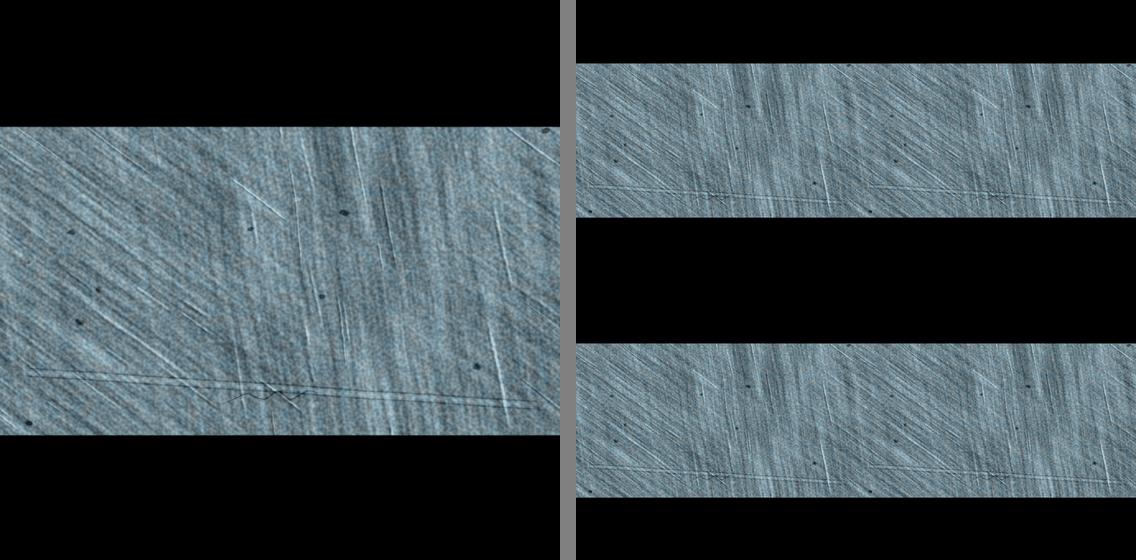
Left, the tile; right, the same tile 2 across and 2 down.
Give the GLSL for this texture, as a WebGL 1 fragment shader.

```glsl
precision highp float;
uniform vec2 u_resolution;

#define BAND_BOTTOM 0.2227
#define BAND_TOP 0.7734
#define STEEP_SHEAR 0.17
#define DIAGONAL_SHEAR 1.35
#define GRAIN_CELLS 170.0
#define GRAIN_STRENGTH 0.50
#define STEEP_STRENGTH 0.62
#define DIAGONAL_STRENGTH 0.55
#define SCRATCHES 44
#define PITS 16
#define SHADOW vec3(0.28, 0.35, 0.38)
#define LIGHT vec3(0.56, 0.66, 0.70)

const float TAU = 6.2831853;

vec2 hash2(vec2 p) {
  vec3 q = fract(p.xyx * vec3(0.1031, 0.1030, 0.0973));
  q += dot(q, q.yzx + 33.33);
  return fract((q.xx + q.yz) * q.zy);
}

float cornerValue(vec2 cell, vec2 offset, vec2 period, float seed) {
  vec2 wrapped = floor(mod(cell + 0.5, period));
  float angle = TAU * hash2(wrapped + seed * 17.0).x;
  return dot(vec2(cos(angle), sin(angle)), offset);
}

// Gradient noise that repeats after a whole number of cells
float noise(vec2 p, vec2 period, float seed) {
  vec2 i = floor(p), f = fract(p);
  vec2 w = f * f * f * (f * (f * 6.0 - 15.0) + 10.0);
  vec2 e = vec2(1.0, 0.0);
  float low = mix(cornerValue(i, f, period, seed),
                  cornerValue(i + e.xy, f - e.xy, period, seed), w.x);
  float high = mix(cornerValue(i + e.yx, f - e.yx, period, seed),
                   cornerValue(i + e.xx, f - e.xx, period, seed), w.x);
  return mix(low, high, w.y);
}

// Noise drawn out along a slanted direction, wrapping in x
float streaks(vec2 p, float shear, vec2 cells, float seed) {
  return noise(vec2(p.x + shear * p.y, p.y) * cells, cells, seed);
}

// Offset to a centre, taking the shorter way around in x
vec2 wrapOffset(vec2 p, vec2 centre) {
  vec2 d = p - centre;
  d.x = fract(d.x + 0.5) - 0.5;
  return d;
}

float stroke(float across, float halfWidth) {
  return 1.0 - smoothstep(0.0, halfWidth, abs(across));
}

float scratches(vec2 p, float pixel) {
  float sum = 0.0;
  for (int n = 0; n < SCRATCHES; n++) {
    float id = float(n);
    vec2 place = hash2(vec2(id, 3.7)), shape = hash2(vec2(id, 41.3));
    float diagonal = step(0.42, fract(id * 0.618));
    float x = mix(0.25 + 0.7 * place.x, 0.65 * place.x - 0.1, diagonal);
    vec2 d = wrapOffset(p, vec2(x, mix(BAND_BOTTOM, BAND_TOP, place.y)));
    float shear = mix(STEEP_SHEAR, DIAGONAL_SHEAR, diagonal) + 0.12 * (shape.x - 0.5);
    vec2 dir = normalize(vec2(-shear, 1.0));
    float across = dot(d, vec2(dir.y, -dir.x));
    float reach = mix(0.02, 0.13, shape.y * shape.y);
    float ends = 1.0 - smoothstep(0.5 * reach, reach, abs(dot(d, dir)));
    float width = max(mix(0.002, 0.0045, shape.x), 1.2 * pixel);
    float groove = stroke(across, width) - 0.6 * stroke(across + 1.3 * width, width);
    sum += groove * ends * mix(0.3, 0.75, place.x);
  }
  return sum;
}

float pits(vec2 p, float ragged) {
  float sum = 0.0;
  for (int n = 0; n < PITS; n++) {
    vec2 place = hash2(vec2(float(n), 77.1)), shape = hash2(vec2(float(n), 19.9));
    vec2 d = wrapOffset(p, vec2(place.x, mix(BAND_BOTTOM, BAND_TOP, place.y)));
    float r = length(d * vec2(0.8, 1.2)) + 0.012 * ragged;
    float size = mix(0.004, 0.010, shape.x);
    sum += (1.0 - smoothstep(0.2 * size, size, r)) * (shape.y < 0.7 ? -0.8 : 0.5);
  }
  return sum;
}

void main() {
  vec2 p = gl_FragCoord.xy / u_resolution;
  float pixel = 1.0 / min(u_resolution.x, u_resolution.y);
  float broad = noise(p * 7.0, vec2(7.0), 1.0);
  float ragged = noise(p * 75.0, vec2(75.0), 2.0);
  vec2 bent = p + vec2(0.006 * broad + 0.0012 * ragged, 0.0);

  // Brushed streaks: steep at centre right, diagonal at the left
  float side = 0.5 + 0.5 * cos(TAU * (p.x - 0.66));
  float steep = 0.75 * streaks(bent, STEEP_SHEAR, vec2(34.0, 2.0), 3.0)
              + 0.80 * streaks(bent, STEEP_SHEAR + 0.02, vec2(78.0, 4.0), 4.0)
              + 0.60 * streaks(bent, STEEP_SHEAR - 0.02, vec2(150.0, 9.0), 5.0);
  float slant = 0.55 * streaks(bent, DIAGONAL_SHEAR, vec2(30.0, 4.0), 6.0)
              + 0.80 * streaks(bent, DIAGONAL_SHEAR + 0.15, vec2(66.0, 7.0), 7.0)
              + 0.70 * streaks(bent, DIAGONAL_SHEAR - 0.1, vec2(120.0, 12.0), 8.0);
  float tone = 0.53 + 0.16 * broad + 0.25 * ragged;
  tone += STEEP_STRENGTH * mix(0.35, 1.2, side) * steep;
  tone += DIAGONAL_STRENGTH * mix(1.25, 0.35, side) * slant;
  tone += GRAIN_STRENGTH * noise(p * GRAIN_CELLS, vec2(GRAIN_CELLS), 9.0);
  tone += scratches(bent, pixel) + pits(p, ragged);

  // Long shallow groove, fading out before the seam
  float across = p.y - 0.339 + 0.066 * p.x + 0.002 * broad;
  float fade = smoothstep(0.0, 0.08, p.x) * smoothstep(1.0, 0.92, p.x);
  tone += fade * (0.28 * stroke(across, 0.007) - 0.4 * stroke(abs(across) - 0.007, 0.003));

  // Thin wandering crack
  float crack = p.y - 0.23 - 0.13 * p.x - 0.03 * noise(p * 24.0, vec2(24.0), 10.0);
  float extent = smoothstep(0.38, 0.42, p.x) * smoothstep(0.59, 0.54, p.x);
  tone -= 0.6 * extent * stroke(crack, max(0.003, 1.2 * pixel));

  vec3 metal = mix(SHADOW, LIGHT, clamp(tone, -0.7, 1.5));
  metal += 0.05 * noise(p * 48.0, vec2(48.0), 11.0) * vec3(1.0, 0.0, -0.6);
  float band = smoothstep(-pixel, pixel, p.y - BAND_BOTTOM)
             * smoothstep(-pixel, pixel, BAND_TOP - p.y);
  gl_FragColor = vec4(metal * band, 1.0);
}
```
